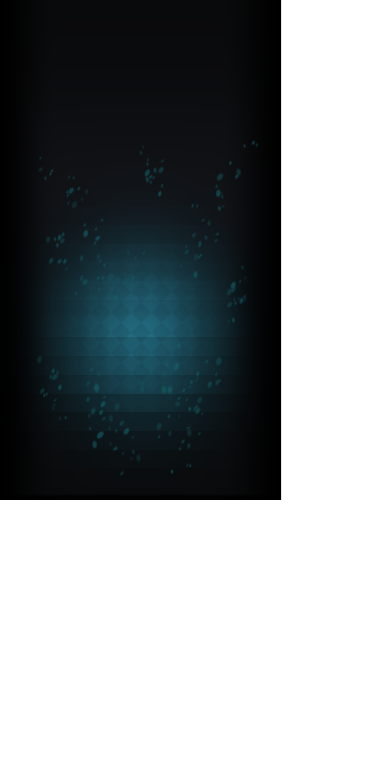
Reproduce this background procedurally as a WebGL 1 fragment shader.

```glsl
precision highp float;
// Dark panel on white with a banded teal glow and strands of drifting specks.
uniform vec2 u_resolution;

const vec2 PANEL = vec2(0.7323, 1.302);
const vec2 GLOW_CENTER = vec2(0.366, 0.858);
const float BAND = 0.0488;
const vec3 NIGHT = vec3(0.036, 0.039, 0.045);
const vec3 SLATE = vec3(0.068, 0.072, 0.088);
const vec3 GLOW = vec3(0.085, 0.335, 0.405);
const vec3 SPECK = vec3(0.075, 0.39, 0.42);

float hash(float n) {
  return fract(sin(n * 127.1) * 43758.5453);
}

// Bell curve around zero
float bell(float x, float width) {
  return exp(-x * x / (width * width));
}

// Smooth coverage of a tilted ellipse
float ellipse(vec2 p, vec2 radii, float angle, float px) {
  float c = cos(angle), s = sin(angle);
  vec2 q = vec2(c * p.x + s * p.y, c * p.y - s * p.x);
  float d = (length(q / radii) - 1.0) * radii.x;
  return 1.0 - smoothstep(-px, px, d);
}

// Random specks scattered along the line from a to b
float strand(vec2 p, vec2 a, vec2 b, float seed, float px) {
  float light = 0.0;
  for (int i = 0; i < 15; i++) {
    float n = seed * 31.0 + float(i) * 1.7;
    vec2 jitter = vec2(hash(n), hash(n + 0.31)) - 0.5;
    vec2 center = mix(a, b, (float(i) + 0.5) / 15.0) + jitter * 0.065;
    float size = mix(0.0022, 0.0068, pow(hash(n + 0.53), 2.5));
    float tilt = mix(-0.2, 0.8, hash(n + 0.77));
    float alpha = mix(0.3, 0.85, hash(n + 0.91));
    light = max(light, alpha * ellipse(p - center, vec2(size, size * 1.6), tilt, px));
  }
  return light;
}

// Strands of the upper half, including the lone top cluster
float upperSpecks(vec2 p, float px) {
  float s = strand(p, vec2(0.120, 0.425), vec2(0.220, 0.540), 1.0, px);
  s = max(s, strand(p, vec2(0.235, 0.575), vec2(0.278, 0.775), 2.0, px));
  s = max(s, strand(p, vec2(0.130, 0.610), vec2(0.210, 0.745), 3.0, px));
  s = max(s, strand(p, vec2(0.640, 0.380), vec2(0.525, 0.560), 4.0, px));
  s = max(s, strand(p, vec2(0.560, 0.575), vec2(0.478, 0.695), 5.0, px));
  s = max(s, strand(p, vec2(0.400, 0.412), vec2(0.398, 0.485), 6.0, px));
  s = max(s, strand(p, vec2(0.640, 0.720), vec2(0.595, 0.830), 7.0, px));
  return max(s, 0.5 * strand(p, vec2(0.365, 0.670), vec2(0.290, 0.775), 8.0, px));
}

// Strands of the lower half
float lowerSpecks(vec2 p, float px) {
  float s = strand(p, vec2(0.120, 0.950), vec2(0.160, 1.085), 9.0, px);
  s = max(s, strand(p, vec2(0.240, 0.985), vec2(0.275, 1.155), 10.0, px));
  s = max(s, strand(p, vec2(0.280, 1.060), vec2(0.340, 1.215), 11.0, px));
  s = max(s, strand(p, vec2(0.585, 0.945), vec2(0.490, 1.065), 12.0, px));
  s = max(s, strand(p, vec2(0.445, 0.925), vec2(0.435, 1.130), 13.0, px));
  s = max(s, strand(p, vec2(0.510, 1.010), vec2(0.465, 1.220), 14.0, px));
  return max(s, 0.5 * strand(p, vec2(0.380, 0.810), vec2(0.365, 1.010), 15.0, px));
}

// Glow stepped into horizontal bands, with a faint diamond lattice
float bandedGlow(vec2 p, float px) {
  float row = floor(p.y / BAND);
  float inBand = fract(p.y / BAND);
  float y = mix(p.y, (row + 0.5) * BAND, 0.5);
  float light = bell(p.x - GLOW_CENTER.x, 0.205) * bell(y - GLOW_CENTER.y, 0.21);
  light *= 0.91 + 0.12 * inBand + 0.08 * hash(row + 3.0);
  vec2 diagonal = vec2(p.x + p.y, p.x - p.y) / 0.105;
  vec2 wave = sin(diagonal * 6.28318);
  float soft = 0.1 + px * 60.0;
  vec2 side = smoothstep(-soft, soft, wave) * 2.0 - 1.0;
  float reach = bell(length(p - GLOW_CENTER), 0.24);
  return light * (1.0 + 0.055 * side.x * side.y * reach);
}

// Darkening toward the panel sides and its bottom rim
float vignette(vec2 p) {
  float sides = smoothstep(-0.01, 0.15, p.x) * smoothstep(-0.01, 0.16, PANEL.x - p.x);
  float rim = smoothstep(0.008, 0.018, PANEL.y - p.y);
  return sides * mix(0.15, 1.0, rim);
}

void main() {
  // Canvas widths, measured down from the top left
  vec2 uv = gl_FragCoord.xy / u_resolution;
  vec2 p = vec2(uv.x, 2.0 * (1.0 - uv.y));
  float px = 1.0 / u_resolution.x;

  // Panel base, glow and shade
  vec3 color = mix(NIGHT, SLATE, 0.8 * bell(p.y - 0.47, 0.24));
  color += GLOW * bandedGlow(p, px);
  color *= vignette(p);

  // Specks
  float specks = max(upperSpecks(p, px), lowerSpecks(p, px));
  color = mix(color, SPECK, specks * 0.72);

  // White surround
  vec2 inside = smoothstep(-0.5 * px, 0.5 * px, PANEL - p);
  gl_FragColor = vec4(mix(vec3(1.0), color, inside.x * inside.y), 1.0);
}
```
